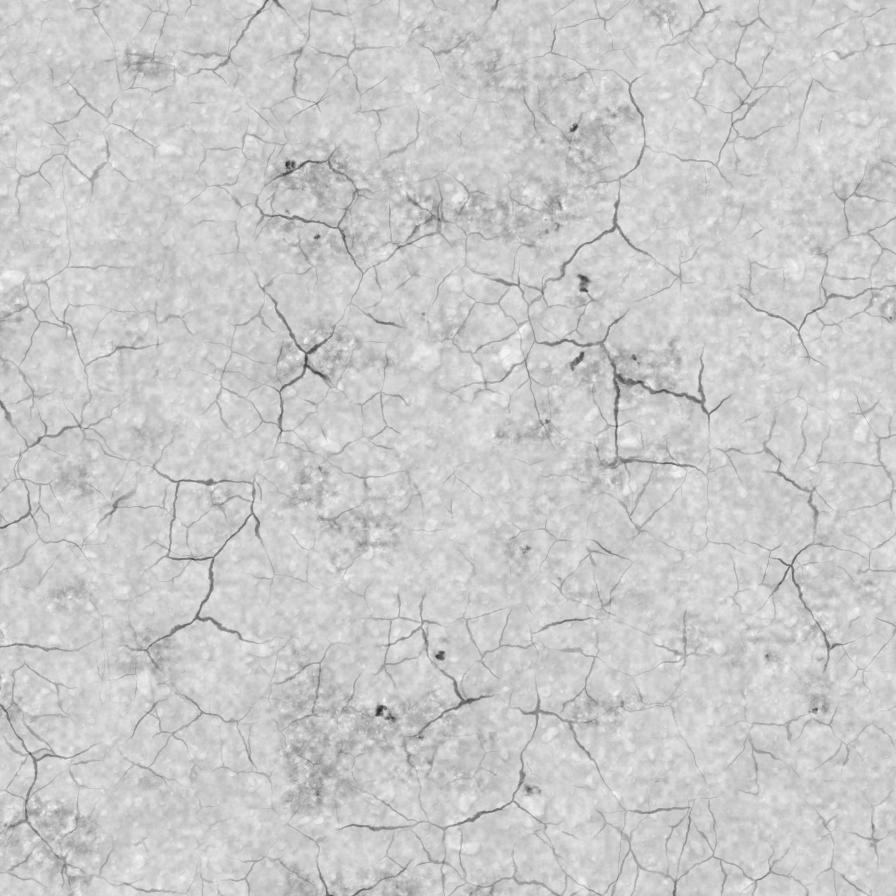
Reproduce this texture procedurally as a Shadertoy shader.

```glsl
// Pale dry soil: a fine-grained grey crust with crumbly dark smudges, scattered
// pebbles and two nets of thin jagged cracks. The cracks are the borders of
// warped Voronoi cells that open and close with noise; tone is value noise.

#define BASE_TONE 0.815
#define MOTTLE 0.06
#define GRAIN 0.19
#define SMUDGE_DEPTH 0.085
#define CRACK_SCALE 10.0
#define CRACK_DEPTH 0.36
#define CRACK_WIDTH 0.0010
#define HAIRLINE_SCALE 22.0
#define HAIRLINE_DEPTH 0.17
#define HAIRLINE_WIDTH 0.0007
#define JAGGEDNESS 0.020
#define PIT_DEPTH 0.50

// Sine-free hash: three random values per lattice point
vec3 hash3(vec2 p) {
    vec3 q = fract(p.xyx * vec3(0.1031, 0.1030, 0.0973));
    q += dot(q, q.yxz + 33.33);
    return fract((q.xxy + q.yzz) * q.zyx);
}

float noise(vec2 p) {
    vec2 i = floor(p), f = fract(p);
    f = f * f * (3.0 - 2.0 * f);
    float low = mix(hash3(i).x, hash3(i + vec2(1, 0)).x, f.x);
    float high = mix(hash3(i + vec2(0, 1)).x, hash3(i + vec2(1, 1)).x, f.x);
    return mix(low, high, f.y);
}

float fbm(vec2 p) {
    float sum = 0.0, amp = 0.516;
    for (int i = 0; i < 5; i++) {
        sum += amp * noise(p);
        p = mat2(1.6, 1.2, -1.2, 1.6) * p + 17.3;
        amp *= 0.5;
    }
    return sum;
}

// Distance to the nearest Voronoi border
float cellBorder(vec2 p) {
    vec2 cell = floor(p), nearCell = cell, nearOffset = vec2(0.0);
    float nearest = 8.0, border = 8.0;
    for (int y = -1; y <= 1; y++)
    for (int x = -1; x <= 1; x++) {
        vec2 c = cell + vec2(x, y);
        vec2 offset = c + hash3(c).xy - p;
        float d = dot(offset, offset);
        if (d < nearest) { nearest = d; nearCell = c; nearOffset = offset; }
    }
    for (int y = -2; y <= 2; y++)
    for (int x = -2; x <= 2; x++) {
        vec2 c = nearCell + vec2(x, y);
        vec2 offset = c + hash3(c).xy - p;
        vec2 across = offset - nearOffset;
        if (dot(across, across) > 0.0001)
            border = min(border, dot(0.5 * (nearOffset + offset), normalize(across)));
    }
    return border;
}

// Crack darkness: long stretches taper from open to closed
float cracks(vec2 p, float scale, float width, float closed) {
    float swell = 0.55 * noise(p * scale * 0.9 + 40.0) + 0.45 * noise(p * scale * 2.5 + 8.0);
    float open = smoothstep(closed, closed + 0.48, swell);
    float reach = width * (0.6 + 1.1 * open) + 0.5 / iResolution.y;
    float line = 1.0 - smoothstep(0.2 * reach, 1.3 * reach, cellBorder(p * scale) / scale);
    return open * line;
}

// Irregular stones lit from the upper left, with a thin shadow below
float pebbles(vec2 p, float scale, float density) {
    p *= scale;
    p += 0.4 * vec2(noise(p * 2.3), noise(p * 2.3 + 31.0));
    vec2 cell = floor(p);
    float soft = 0.06 + 0.7 * scale / iResolution.y, shade = 0.0;
    for (int y = -1; y <= 1; y++)
    for (int x = -1; x <= 1; x++) {
        vec2 c = cell + vec2(x, y);
        vec3 place = hash3(c + scale), kind = hash3(c + scale + 57.0);
        float radius = mix(0.14, 0.40, kind.y * kind.y);
        vec2 axis = normalize(place.yz - 0.5 + 0.001);
        vec2 d = p - c - 0.25 - 0.5 * place.xy;
        float size = length(vec2(dot(d, axis), 1.3 * dot(d, vec2(-axis.y, axis.x))));
        float body = 1.0 - smoothstep(radius - soft, radius + soft, size);
        float rim = 1.0 - smoothstep(radius, radius + 2.5 * soft, size);
        float light = dot(d, vec2(-0.6, 0.8)) / radius;
        float shadow = (rim - body) * smoothstep(0.1, -0.6, light);
        shade += step(kind.x, density) * (body * (0.75 + 0.25 * light) - 0.7 * shadow);
    }
    return clamp(shade, -1.0, 1.0);
}

void mainImage(out vec4 fragColor, in vec2 fragCoord) {
    vec2 uv = fragCoord / iResolution.y;

    // Crust: faint mottling plus sharp fine grain
    float tone = BASE_TONE + MOTTLE * (fbm(uv * 13.0) - 0.5);
    float grain = fbm(uv * 140.0 + 9.0) - 0.5;
    float lumps = fbm(uv * 45.0 + 22.0) - 0.5;
    tone += GRAIN * grain + 0.08 * lumps;

    // Small crumbly dark smudges with pale granules
    float smudge = smoothstep(0.54, 0.82, fbm(uv * vec2(12.0, 15.0) + 63.0) + 0.25 * lumps);
    tone -= SMUDGE_DEPTH * smudge * (1.0 - 3.5 * grain);
    tone += 0.10 * smudge * pebbles(uv, 115.0, 0.6);

    // Scattered stones from grit to pebbles
    tone += 0.055 * pebbles(uv, 80.0, 0.28);
    tone += 0.07 * pebbles(uv, 40.0, 0.13);
    tone += 0.09 * pebbles(uv, 22.0, 0.06);

    // Thin jagged cracks and hairlines
    vec2 bend = vec2(noise(uv * 11.0 + 5.0), noise(uv * 11.0 + 88.0)) - 0.5;
    vec2 jag = vec2(fbm(uv * 38.0 + 15.0), fbm(uv * 38.0 + 98.0)) - 0.5;
    vec2 warped = uv + 0.03 * bend + JAGGEDNESS * jag;
    tone -= HAIRLINE_DEPTH * cracks(warped + 3.7, HAIRLINE_SCALE, HAIRLINE_WIDTH, 0.33);
    tone -= CRACK_DEPTH * cracks(warped, CRACK_SCALE, CRACK_WIDTH, 0.39);

    // Rare deep pits within the smudges
    float pit = smoothstep(0.74, 0.84, fbm(uv * 34.0 + 140.0));
    tone -= PIT_DEPTH * pit * smoothstep(0.1, 0.5, smudge);

    fragColor = vec4(vec3(clamp(tone, 0.06, 0.95)), 1.0);
}
```
